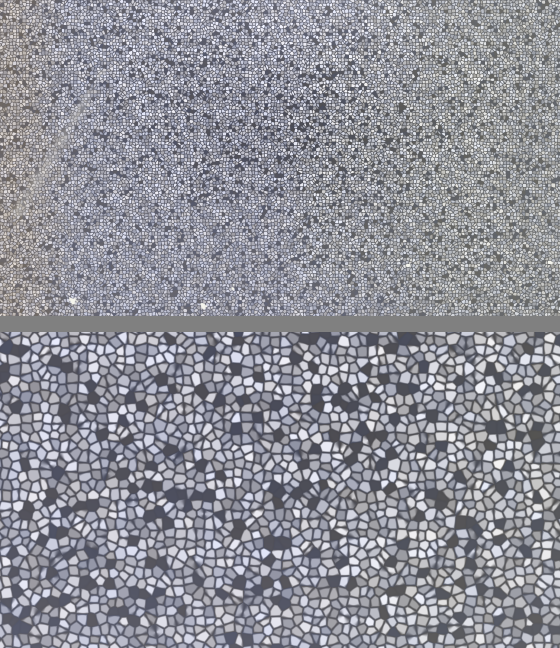
Top, the full canvas; bottom, a detail of the centre.
Give the GLSL for this texture, as a Shadertoy shader.

```glsl
// Worn grey asphalt: tightly packed pale stones with dark pits, a faint scuff and a few white chips.

const float STONES_PER_HEIGHT = 98.0;
const int CHIP_COUNT = 5;
const vec3 COOL_TINT = vec3(-0.012, -0.008, 0.042);
const vec3 NEUTRAL_TINT = vec3(-0.004, 0.002, 0.008);
const vec3 WARM_TINT = vec3(0.022, 0.0, -0.004);
const vec3 SCUFF_COLOR = vec3(0.77, 0.76, 0.74);
const vec3 CHIP_COLOR = vec3(0.96, 0.96, 0.93);

float hash(vec2 p) {
    return fract(sin(dot(p, vec2(127.1, 311.7))) * 43758.5453);
}

vec2 hash2(vec2 p) {
    return vec2(hash(p), hash(p + 57.3));
}

float valueNoise(vec2 p) {
    vec2 i = floor(p), f = fract(p);
    f = f * f * (3.0 - 2.0 * f);
    float lower = mix(hash(i), hash(i + vec2(1.0, 0.0)), f.x);
    float upper = mix(hash(i + vec2(0.0, 1.0)), hash(i + vec2(1.0, 1.0)), f.x);
    return mix(lower, upper, f.y);
}

float fbm(vec2 p) {
    float sum = 0.0, weight = 0.5;
    for (int i = 0; i < 4; i++) {
        sum += weight * valueNoise(p);
        p = p * 2.03 + 17.7;
        weight *= 0.5;
    }
    return sum / 0.9375;
}

// Soft round patch: 1 at the centre, fading outwards
float softPatch(vec2 p, vec2 center, vec2 radius) {
    vec2 d = (p - center) / radius;
    return exp(-dot(d, d));
}

float segmentDistance(vec2 p, vec2 a, vec2 b) {
    vec2 pa = p - a, ba = b - a;
    return length(pa - ba * clamp(dot(pa, ba) / dot(ba, ba), 0.0, 1.0));
}

// Nearest stone: xy = its cell, z = distance margin to the next stone
vec3 nearestStone(vec2 p) {
    vec2 cell = floor(p), nearestCell = cell;
    float nearest = 8.0, runnerUp = 8.0;
    for (int y = -1; y <= 1; y++) {
        for (int x = -1; x <= 1; x++) {
            vec2 candidate = cell + vec2(float(x), float(y));
            float d = length(candidate + 0.1 + 0.8 * hash2(candidate) - p);
            if (d < nearest) {
                runnerUp = nearest;
                nearest = d;
                nearestCell = candidate;
            } else {
                runnerUp = min(runnerUp, d);
            }
        }
    }
    return vec3(nearestCell, runnerUp - nearest);
}

// Stone brightness, dark joints and missing stones, with a colour tint
vec3 stoneLayer(vec2 p, vec3 tint, float contrast) {
    vec3 stone = nearestStone(p * STONES_PER_HEIGHT);
    float tone = mix(0.61, 0.91, hash(stone.xy + 3.1));
    float pit = step(hash(stone.xy + 21.7), 0.10);
    tone = mix(tone, 0.38, pit);
    tone = mix(0.37, tone, smoothstep(0.02, 0.36, stone.z));
    tone = 0.63 + (tone - 0.63) * contrast;
    float warmth = hash(stone.xy + 43.9) - 0.5;
    return vec3(tone) + tint + warmth * vec3(0.025, 0.005, -0.045);
}

// Ragged white chips scattered along the lower part
float chipMask(vec2 p, float aspect, float blur) {
    float mask = 0.0;
    float ragged = (valueNoise(p * 130.0) - 0.5) * 0.012;
    for (int i = 0; i < CHIP_COUNT; i++) {
        vec2 seed = vec2(float(i) + 2.0, 8.0);
        vec2 center = vec2((float(i) + hash(seed)) / float(CHIP_COUNT) * aspect,
                           0.02 + 0.17 * hash(seed + 5.0));
        float radius = mix(0.004, 0.009, hash(seed + 9.0));
        vec2 d = (p - center) * vec2(0.75, 1.0);
        mask = max(mask, 1.0 - smoothstep(-blur, blur, length(d) + ragged - radius));
    }
    return mask;
}

void mainImage(out vec4 fragColor, in vec2 fragCoord) {
    float pixel = 1.0 / iResolution.y;
    float aspect = iResolution.x * pixel;
    vec2 p = fragCoord * pixel;
    float across = p.x / aspect;

    // Broad colour and contrast drift
    float drift = fbm(p * 4.0) - 0.5;
    float coarse = softPatch(p, vec2(0.88, 0.72), vec2(0.65, 0.45));
    float contrast = 0.88 + 0.34 * coarse + 0.3 * drift;
    vec3 tint = mix(COOL_TINT, NEUTRAL_TINT, smoothstep(0.45, 0.85, across + drift * 0.3));
    tint = mix(WARM_TINT, tint, smoothstep(0.0, 0.16, across + drift * 0.1));

    // Four samples smooth the stone edges
    vec3 color = vec3(0.0);
    for (int i = 0; i < 4; i++) {
        vec2 offset = (vec2(float(i % 2), float(i / 2)) - 0.5) * 0.5 * pixel;
        color += 0.25 * stoneLayer(p + offset, tint, contrast);
    }

    // Light, scuff and chips
    color += 0.06 * softPatch(p, vec2(1.0, 1.0), vec2(0.5, 0.22));
    color -= 0.03 * softPatch(p, vec2(0.85, 0.55), vec2(0.4, 0.2));
    color += 0.05 * drift;
    float scuff = segmentDistance(p, vec2(0.32, 0.77), vec2(0.06, 0.33)) + drift * 0.04;
    float scuffMask = (1.0 - smoothstep(0.0, 0.028, scuff)) * fbm(p * 30.0);
    color = mix(color, SCUFF_COLOR, 0.6 * scuffMask);
    color = mix(color, CHIP_COLOR, chipMask(p, aspect, max(pixel, 0.002)));
    fragColor = vec4(clamp(color, 0.0, 1.0), 1.0);
}
```
